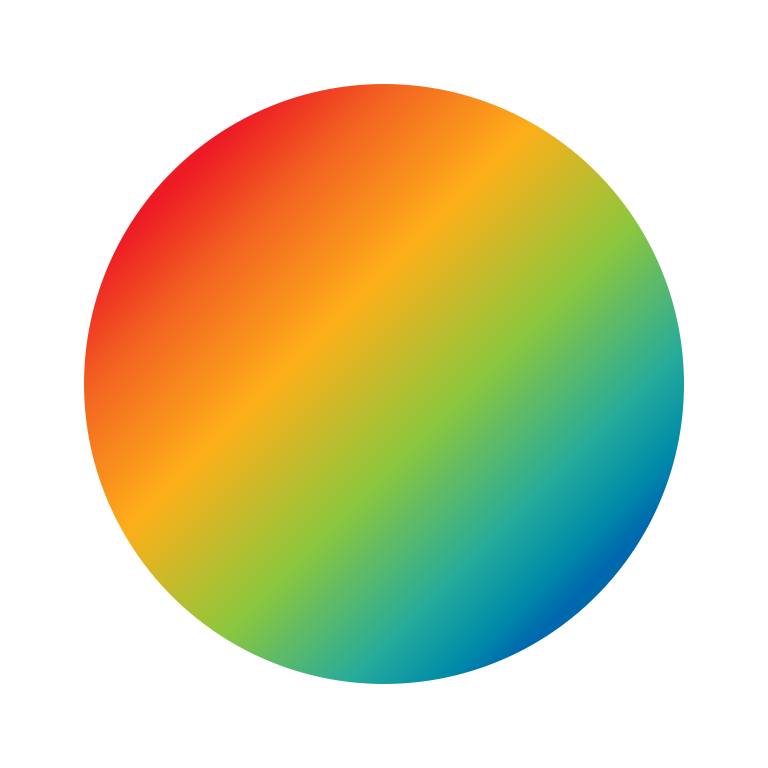
Reproduce this background procedurally as a Shadertoy shader.

```glsl
// A rainbow disc on white, shaded diagonally from red at upper left to blue at lower right.

// Position of t between two gradient stops, clamped to 0..1
float ramp(float start, float end, float t) {
    return clamp((t - start) / (end - start), 0.0, 1.0);
}

vec3 rainbow(float t) {
    vec3 color = vec3(0.93, 0.11, 0.14);                                // red
    color = mix(color, vec3(0.95, 0.39, 0.13), ramp(0.02, 0.16, t));    // vermilion
    color = mix(color, vec3(0.995, 0.685, 0.10), ramp(0.16, 0.368, t)); // amber
    color = mix(color, vec3(0.55, 0.78, 0.24), ramp(0.368, 0.606, t));  // green
    color = mix(color, vec3(0.15, 0.67, 0.605), ramp(0.606, 0.81, t));  // teal
    color = mix(color, vec3(0.0, 0.55, 0.66), ramp(0.81, 0.915, t));    // cyan blue
    return mix(color, vec3(0.0, 0.41, 0.68), ramp(0.915, 0.975, t));    // blue
}

void mainImage(out vec4 fragColor, in vec2 fragCoord) {
    float canvasSize = min(iResolution.x, iResolution.y);
    vec2 p = (fragCoord - 0.5 * iResolution.xy) / canvasSize;
    float radius = 0.3906;

    // Diagonal gradient spanning the disc's diameter
    float along = dot(p, vec2(1.0, -1.0) * inversesqrt(2.0));
    vec3 discColor = rainbow(0.5 + 0.5 * along / radius);

    // Antialiased disc over white
    float coverage = clamp(0.5 - (length(p) - radius) * canvasSize, 0.0, 1.0);
    fragColor = vec4(mix(vec3(1.0), discColor, coverage), 1.0);
}
```
